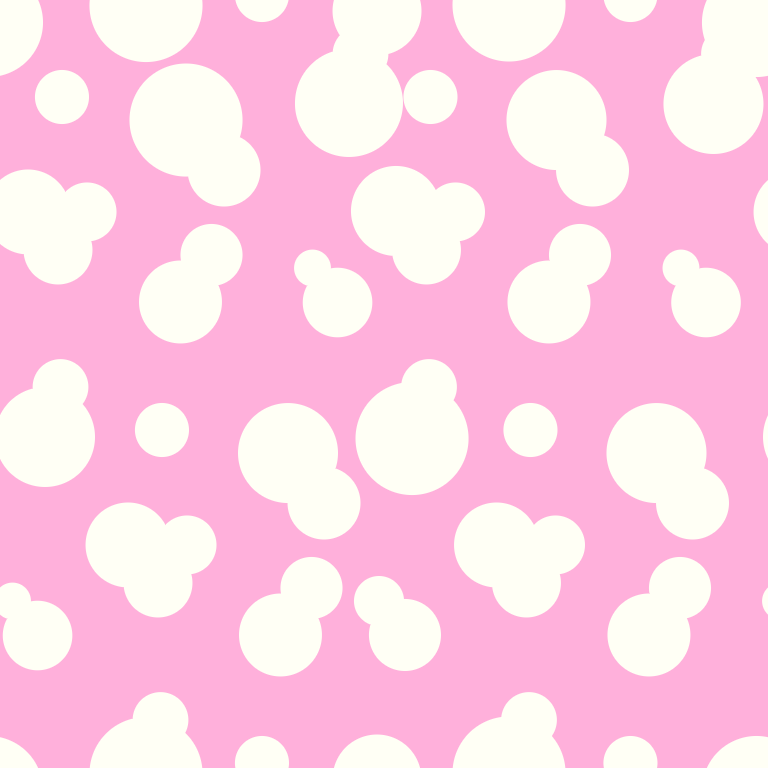
A three.js fragment shader for this pattern:

```glsl
// Cream bubble clusters scattered in staggered rows on pink, seamless at the edges.
varying vec2 vUv;

const vec3 PINK = vec3(1.0, 0.69, 0.86);
const vec3 CREAM = vec3(1.0, 1.0, 0.96);

const float COLUMN_STEP = 0.4798;              // distance between the two columns
const vec2 ROW_STEP = vec2(0.1302, 0.4336);    // stagger and drop of each row
const float STAGGER_WRAP = 0.5208;             // width after which the stagger restarts

// Signed distance to a disc (center.xy, radius) that wraps around the canvas.
float disc(vec2 p, vec3 circle) {
  vec2 offset = p - circle.xy;
  offset -= floor(offset + 0.5);
  return length(offset) - circle.z;
}

// Distance to every copy of a disc over two columns and the given rows.
float repeatDisc(vec2 p, vec3 circle, int rows) {
  float d = 1.0;
  for (int row = 0; row < 3; row++) {
    if (row >= rows) break;
    vec2 center = circle.xy + ROW_STEP * float(row);
    center.x = mod(center.x, STAGGER_WRAP);
    for (int column = 0; column < 2; column++) {
      vec2 shift = vec2(COLUMN_STEP * float(column), 0.0);
      d = min(d, disc(p, vec3(center + shift, circle.z)));
    }
  }
  return d;
}

// Two overlapping discs, repeated.
float pair(vec2 p, vec3 body, vec3 bud, int rows) {
  return min(repeatDisc(p, body, rows), repeatDisc(p, bud, rows));
}

// The regular clusters.
float clusters(vec2 p) {
  float d = repeatDisc(p, vec3(0.0807, 0.1263, 0.0352), 3);
  // Large body with a bud at the lower right
  d = min(d, pair(p, vec3(0.2448, 0.1563, 0.0651), vec3(0.2917, 0.2214, 0.0475), 2));
  // Trefoil
  d = min(d, pair(p, vec3(0.0365, 0.2760, 0.0553), vec3(0.1133, 0.2760, 0.0384), 2));
  d = min(d, repeatDisc(p, vec3(0.0755, 0.3255, 0.0449), 2));
  // Medium body with a bud at the upper right
  d = min(d, pair(p, vec3(0.2350, 0.3932, 0.0540), vec3(0.2754, 0.3320, 0.0404), 2));
  // Small body with a bud at the upper left
  d = min(d, pair(p, vec3(0.4395, 0.3939, 0.0453), vec3(0.4069, 0.3490, 0.0240), 2));
  // Large body with a bud on top
  return min(d, pair(p, vec3(0.4492, 0.1354, 0.0651), vec3(0.4694, 0.0703, 0.0363), 3));
}

// Swollen bodies and loose discs that vary the repeats.
float variations(vec2 p) {
  float d = disc(p, vec3(0.2422, 0.1563, 0.0736));
  d = min(d, disc(p, vec3(0.4909, 0.0143, 0.0579)));
  d = min(d, disc(p, vec3(0.9850, 0.0293, 0.0710)));
  d = min(d, disc(p, vec3(0.5156, 0.2747, 0.0586)));
  d = min(d, disc(p, vec3(0.4544, 0.1341, 0.0703)));
  d = min(d, disc(p, vec3(0.5365, 0.5710, 0.0736)));
  d = min(d, disc(p, vec3(0.1901, 0.0072, 0.0736)));
  d = min(d, disc(p, vec3(0.6628, 0.0065, 0.0736)));
  d = min(d, disc(p, vec3(0.5273, 0.8268, 0.0469)));
  return min(d, disc(p, vec3(0.4935, 0.7826, 0.0326)));
}

void main() {
  // Rows are laid out from the top edge downward
  vec2 p = vec2(vUv.x, 1.0 - vUv.y);
  float d = min(clusters(p), variations(p));
  float edge = max(fwidth(vUv.x), 0.0001);
  float coverage = clamp(0.5 - d / edge, 0.0, 1.0);
  gl_FragColor = vec4(mix(PINK, CREAM, coverage), 1.0);
}
```
